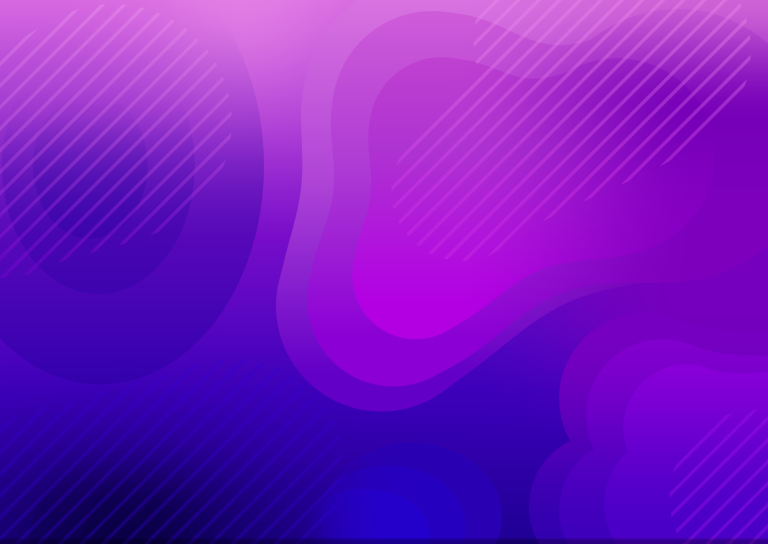
Give the GLSL for this background, as a Shadertoy shader.

```glsl
// Violet gradient backdrop with nested, translucent liquid blobs and diagonal stripes.
// Blobs are unions of smoothly tapered capsules with pinched waists, filled by colour
// ramps; stripes repeat along one diagonal and are clipped to rounded regions.

const float HEIGHT = 542.0; // layout units per canvas height, y pointing down

float sat(float x) { return clamp(x, 0.0, 1.0); }

// Three-stop colour ramp over y
vec3 ramp(float y, float from, float to, vec3 a, vec3 b, vec3 c) {
    float t = 2.0 * sat((y - from) / (to - from));
    return mix(mix(a, b, sat(t)), c, sat(t - 1.0));
}

// Capsule between circles (centre, radius); pinch narrows the waist
float capsule(vec2 p, vec3 a, vec3 b, float pinch) {
    vec2 axis = b.xy - a.xy;
    float t = sat(dot(p - a.xy, axis) / dot(axis, axis));
    float waist = 4.0 * t * (1.0 - t);
    float radius = mix(a.z, b.z, smoothstep(0.0, 1.0, t)) - pinch * waist * waist * waist;
    return length(p - a.xy - axis * t) - radius;
}

// Three-lobed liquid shape
float blob(vec2 p, vec3 low, vec3 up, vec3 right, float pinchLeft, float pinchRight) {
    float d = capsule(p, low, up, pinchLeft);
    d = min(d, capsule(p, up, right, pinchRight));
    return min(d, capsule(p, low, right, pinchRight));
}

float ellipse(vec2 p, vec2 centre, vec2 radii) {
    vec2 q = (p - centre) / radii;
    float len = max(length(q), 0.001);
    return (len - 1.0) * len / max(length(q / radii), 0.00001);
}

float fill(float d, float px) { return 1.0 - smoothstep(-0.7 * px, 0.7 * px, d); }

// Rising diagonal lines, one every "gap" along x + y
float stripes(vec2 p, float gap, float phase, float px) {
    float d = abs(mod(p.x + p.y - phase + 0.5 * gap, gap) - 0.5 * gap) * 0.707;
    return fill(d - 1.7, px);
}

vec3 backdrop(vec2 p) {
    vec3 violet = vec3(0.47, 0.05, 0.79);
    vec3 upper = ramp(p.y, 0.0, 235.0, vec3(0.84, 0.41, 0.88), vec3(0.69, 0.25, 0.84), violet);
    vec3 lower = ramp(p.y, 235.0, 542.0, violet, vec3(0.24, 0.0, 0.73), vec3(0.12, 0.0, 0.58));
    vec3 col = p.y < 235.0 ? upper : lower;
    float purple = smoothstep(470.0, 690.0, p.x) * (1.0 - smoothstep(300.0, 450.0, p.y));
    col = mix(col, vec3(0.46, 0.0, 0.74), purple);
    vec2 glow = p - vec2(240, 0);
    return mix(col, vec3(0.93, 0.57, 0.91), 0.5 * exp(-dot(glow, glow) / 9000.0));
}

// Fill of the large central blob; depth 0 is the outermost layer
vec3 centralColor(vec2 p, float depth) {
    vec3 top = vec3(0.85, 0.45, 0.88) - depth * vec3(0.03, 0.08, 0.03);
    vec3 middle = vec3(0.68, 0.26, 0.84) - depth * vec3(0.0, 0.03, 0.01);
    vec3 bottom = vec3(0.39, 0.0, 0.78) + depth * vec3(0.155, 0.0, 0.055);
    vec3 left = ramp(p.y, 0.0, 370.0 - 35.0 * depth, top, middle, bottom);
    vec3 deep = vec3(0.46, 0.0, 0.72) + depth * vec3(0.03, 0.0, 0.02) * smoothstep(100.0, 220.0, p.y);
    vec3 right = mix(vec3(0.81, 0.39, 0.84), deep, smoothstep(-10.0, 135.0, p.y + 12.0 * depth));
    return mix(left, right, smoothstep(450.0, 700.0, p.x));
}

void mainImage(out vec4 fragColor, in vec2 fragCoord) {
    float px = HEIGHT / iResolution.y;
    vec2 p = vec2(fragCoord.x, iResolution.y - fragCoord.y) * px;
    vec3 col = backdrop(p);

    // Left drops, fading out upward
    float drops[3] = float[3](
        ellipse(p, vec2(100, 165), vec2(163, 218)),
        ellipse(p, vec2(98, 165), vec2(96, 128)),
        ellipse(p, vec2(90, 165), vec2(57, 73)));
    for (int i = 0; i < 3; i++) {
        float fade = 0.28 * smoothstep(80.0, 230.0, p.y);
        if (i == 0) fade += 0.1 * smoothstep(0.0, 110.0, p.y);
        col = mix(col, vec3(0.13, 0.0, 0.62), fill(drops[i], px) * fade);
    }

    // Dark corner with faint nested rims
    vec2 corner = (p - vec2(125, 535)) / vec2(150, 88);
    col = mix(col, vec3(0.02, 0.0, 0.22), 0.75 * exp(-dot(corner, corner)));
    for (int i = 0; i < 3; i++) {
        float k = float(i);
        float rim = ellipse(p, vec2(150.0 + 25.0 * k, 535), vec2(120.0 - 28.0 * k, 95.0 - 18.0 * k));
        float fade = 1.0 - smoothstep(60.0, 230.0, p.x);
        fade *= smoothstep(440.0, 510.0, p.y);
        col = mix(col, vec3(0.01, 0.0, 0.18), 0.2 * fade * fill(rim, px));
    }

    // Blue hills, fading out to the left
    for (int i = 0; i < 3; i++) {
        float k = float(i);
        float hill = ellipse(p, vec2(410.0 - 23.0 * k, 515.0 + 10.0 * k), vec2(90.0 - 13.0 * k, 74.0 - 13.0 * k));
        vec3 blue = vec3(0.16 - 0.01 * k, 0.0, 0.7 + 0.05 * k);
        col = mix(col, blue, fill(hill, px) * smoothstep(285.0, 420.0, p.x));
    }

    // Central blob
    float central[3] = float[3](
        blob(p, vec3(380, 305, 105), vec3(433, 108, 132), vec3(640, 100, 182), 9.0, 26.0),
        blob(p, vec3(392, 299, 86), vec3(431, 111, 100), vec3(675, 144, 135), 12.0, 34.0),
        blob(p, vec3(414, 275, 63), vec3(440, 129, 72), vec3(615, 155, 97), 9.0, 20.0));
    for (int i = 0; i < 3; i++)
        col = mix(col, centralColor(p, float(i)), fill(central[i], px));

    // Lower right blob
    float cloud[3] = float[3](
        blob(p, vec3(600, 505, 73), vec3(642, 397, 85), vec3(790, 460, 130), 27.0, 0.0),
        blob(p, vec3(627, 508, 70), vec3(660, 414, 76), vec3(790, 470, 115), 22.0, 0.0),
        blob(p, vec3(672, 502, 70), vec3(684, 426, 63), vec3(800, 470, 105), 15.0, 0.0));
    for (int i = 0; i < 3; i++) {
        vec3 tint = mix(vec3(0.46, 0.0, 0.76), vec3(0.2, 0.0, 0.69), smoothstep(330.0, 540.0, p.y));
        col = mix(col, tint + float(i) * vec3(0.045, 0.0, 0.045), fill(cloud[i], px));
    }

    // Striped regions
    float leftDisc = capsule(p, vec3(0, 172, 105), vec3(113, 122, 118), 0.0);
    float centre = min(capsule(p, vec3(460, 190, 70), vec3(640, 50, 108), 0.0), length(p - vec2(572, 40)) - 100.0);
    float lowLeft = capsule(p, vec3(60, 510, 105), vec3(235, 465, 108), 0.0);
    float lowRight = length(p - vec2(755, 496)) - 88.0;
    vec3 pink = ramp(p.y, 0.0, 270.0, vec3(0.94, 0.62, 0.94), vec3(0.8, 0.38, 0.9), vec3(0.52, 0.0, 0.85));
    vec3 rose = mix(vec3(0.94, 0.55, 0.94), vec3(0.82, 0.2, 0.9), smoothstep(0.0, 240.0, p.y));
    float line = stripes(p, 21.5, 365.0, px);
    col = mix(col, pink, 0.36 * line * fill(leftDisc, px));
    col = mix(col, rose, 0.36 * stripes(p, 20.6, 640.0, px) * fill(centre, px));
    col = mix(col, vec3(0.2, 0.0, 0.82), 0.34 * line * fill(lowLeft, px));
    col = mix(col, vec3(0.62, 0.08, 0.9), 0.38 * line * fill(lowRight, px));

    // Shaded lower rim
    col *= 1.0 - 0.3 * smoothstep(535.0, 539.0, p.y);
    fragColor = vec4(col, 1.0);
}
```
